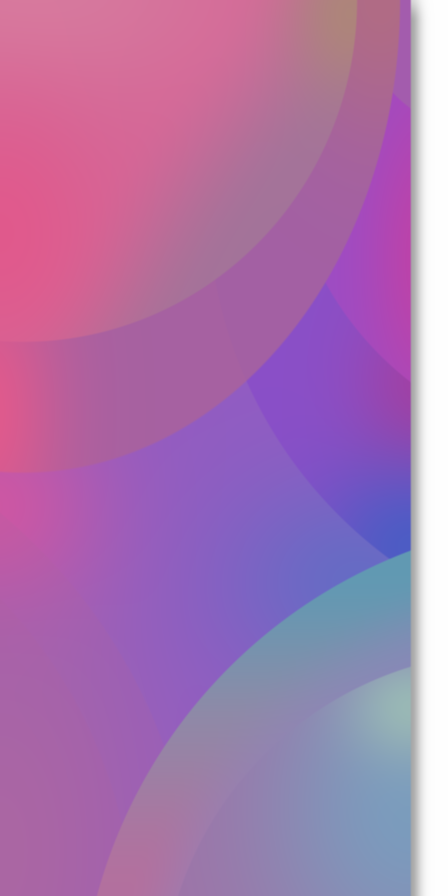
Reproduce this background procedurally as a Shadertoy shader.

```glsl
// Overlapping translucent discs in pink, violet and teal on a panel with a soft right shadow.

#define PANEL_EDGE 0.917
#define SHADOW_WIDTH 0.022
#define SHADOW_STRENGTH 0.34
#define EDGE_SOFTNESS 0.003
#define VIOLET vec3(0.57, 0.36, 0.76)
#define MAGENTA vec3(0.80, 0.34, 0.64)
#define ROSE vec3(0.83, 0.40, 0.59)
#define HOT_PINK vec3(0.88, 0.35, 0.55)
#define MAUVE vec3(0.65, 0.38, 0.63)
#define OLIVE vec3(0.68, 0.52, 0.48)
#define DEEP_BLUE vec3(0.30, 0.36, 0.77)
#define TEAL vec3(0.38, 0.60, 0.70)

// Approximate signed distance to an ellipse, negative inside
float ellipseDistance(vec2 p, vec2 centre, vec2 radii) {
    return (length((p - centre) / radii) - 1.0) * min(radii.x, radii.y);
}

// Antialiased coverage of a shape
float coverage(float dist) {
    return 1.0 - smoothstep(-EDGE_SOFTNESS, EDGE_SOFTNESS, dist);
}

float disc(vec2 p, vec2 centre, float radius) {
    return coverage(length(p - centre) - radius);
}

// Blend a soft elliptical patch of colour over a base
vec3 addGlow(vec3 base, vec3 tint, vec2 p, vec2 centre, vec2 spread) {
    vec2 q = (p - centre) / spread;
    return mix(base, tint, exp(-dot(q, q)));
}

// Violet field with faint discs at the lower left
vec3 backdrop(vec2 p) {
    vec3 col = addGlow(VIOLET, vec3(0.66, 0.41, 0.65), p, vec2(0.0, 0.1), vec2(0.32, 0.65));
    col = addGlow(col, vec3(0.40, 0.42, 0.77), p, vec2(0.80, 0.70), vec2(0.30, 0.24));
    col = addGlow(col, MAGENTA, p, vec2(-0.02, 0.87), vec2(0.24, 0.24));
    for (int i = 0; i < 2; i++) {
        float radius = 1.221 - 0.14 * float(i);
        col = mix(col, vec3(0.68, 0.38, 0.62), 0.2 * disc(p, vec2(-0.781, -0.083), radius));
    }
    return col;
}

// Nested discs entering from the right
vec3 rightDiscs(vec3 col, vec2 p) {
    vec3 outer = addGlow(vec3(0.54, 0.31, 0.78), vec3(0.64, 0.25, 0.64), p, vec2(0.95, 1.12), vec2(0.15, 0.22));
    outer = addGlow(outer, DEEP_BLUE, p, vec2(0.92, 0.78), vec2(0.22, 0.20));
    col = mix(col, outer, disc(p, vec2(1.461, 1.555), 0.997));

    vec3 inner = addGlow(vec3(0.61, 0.30, 0.77), vec3(0.74, 0.26, 0.66), p, vec2(0.95, 1.42), vec2(0.13, 0.36));
    col = mix(col, inner, disc(p, vec2(1.354, 1.714), 0.716));
    return mix(col, vec3(0.64, 0.36, 0.68), disc(p, vec2(1.094, 2.0), 0.30));
}

// Large pink ellipse with a brighter core at the top left
vec3 topEllipse(vec3 col, vec2 p) {
    vec2 centre = vec2(0.052, 2.0);
    vec3 rim = mix(MAUVE, vec3(0.61, 0.37, 0.66), 0.3 * disc(p, vec2(1.461, 1.555), 0.997));
    rim = addGlow(rim, vec3(0.69, 0.42, 0.52), p, vec2(0.85, 2.0), vec2(0.20, 0.30));
    rim = addGlow(rim, HOT_PINK, p, vec2(-0.03, 1.08), vec2(0.17, 0.36));
    col = mix(col, rim, coverage(ellipseDistance(p, centre, vec2(0.841, 1.055))));

    float diagonal = p.x + 0.7 * (2.0 - p.y);
    vec3 core = mix(ROSE, vec3(0.64, 0.45, 0.60), smoothstep(0.50, 0.92, diagonal));
    core = addGlow(core, vec3(0.84, 0.48, 0.62), p, vec2(0.05, 2.02), vec2(0.45, 0.25));
    core = addGlow(core, HOT_PINK, p, vec2(0.0, 1.48), vec2(0.22, 0.30));
    core = addGlow(core, OLIVE, p, vec2(0.78, 1.97), vec2(0.13, 0.18));
    return mix(col, core, coverage(ellipseDistance(p, centre, vec2(0.745, 0.763))));
}

// Teal ring and blue core at the lower right
vec3 bottomDiscs(vec3 col, vec2 p) {
    float dist = length(p - vec2(1.318, -0.297)) - 1.141;
    vec3 ring = mix(vec3(0.70, 0.44, 0.62), vec3(0.54, 0.55, 0.66), smoothstep(0.0, 0.52, p.y));
    ring = mix(ring, TEAL, smoothstep(0.38, 0.74, p.y));
    ring = mix(ring, vec3(0.55, 0.52, 0.74), 0.65 * smoothstep(0.06, 0.26, -dist));
    col = mix(col, ring, coverage(dist));

    vec3 core = addGlow(vec3(0.63, 0.44, 0.65), vec3(0.48, 0.61, 0.74), p, vec2(0.92, 0.20), vec2(0.36, 0.45));
    core = addGlow(core, vec3(0.60, 0.72, 0.71), p, vec2(0.92, 0.42), vec2(0.14, 0.12));
    return mix(col, core, disc(p, vec2(1.146, -0.240), 0.786));
}

void mainImage(out vec4 fragColor, in vec2 fragCoord) {
    // Canvas spans 0..1 across and 0..2 upward
    vec2 p = fragCoord / iResolution.xy * vec2(1.0, 2.0);

    vec3 panel = backdrop(p);
    panel = rightDiscs(panel, p);
    panel = topEllipse(panel, p);
    panel = bottomDiscs(panel, p);

    // White margin with a shadow cast by the panel
    float reach = max(p.x - PANEL_EDGE, 0.0) / SHADOW_WIDTH;
    float topFade = smoothstep(2.01, 1.95, p.y) * 0.6 + 0.4;
    vec3 margin = vec3(0.995 - SHADOW_STRENGTH * topFade * exp(-reach * reach));

    fragColor = vec4(mix(margin, panel, coverage(p.x - PANEL_EDGE)), 1.0);
}
```
